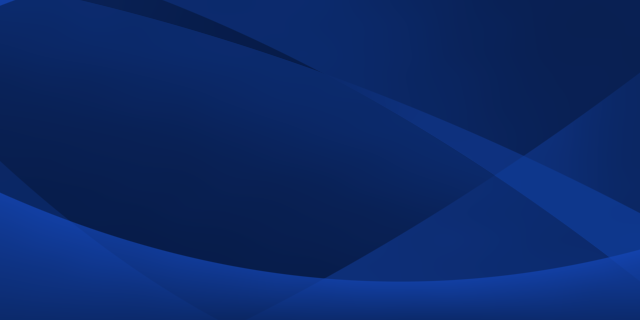
Write a Shadertoy shader that draws this background.

```glsl
// Overlapping translucent navy blue sheets with broad curved edges.

// Parabolic edges: start x, start y, slope, bend (canvas is 2 wide, 1 high)
const vec4 WAVE_EDGE  = vec4(1.25, 0.120, 0.0, 0.178);
const vec4 RISE_EDGE  = vec4(0.768, 0.0, 0.502, 0.102);
const vec4 SHALLOW_EDGE = vec4(0.247, 1.0, -0.238, -0.081);
const vec4 STEEP_EDGE = vec4(0.508, 1.0, -0.391, -0.133);
const vec4 LEFT_EDGE  = vec4(0.0, 0.497, -0.919, 0.279);
const vec4 CORNER_EDGE = vec4(0.0, 0.982, 0.38, 0.0);

const vec3 NIGHT  = vec3(0.026, 0.110, 0.290);
const vec3 NAVY   = vec3(0.034, 0.125, 0.325);
const vec3 INDIGO = vec3(0.045, 0.165, 0.425);
const vec3 ROYAL  = vec3(0.053, 0.185, 0.475);
const vec3 COBALT = vec3(0.055, 0.215, 0.550);
const vec3 BRIGHT = vec3(0.070, 0.245, 0.635);

const float GRAIN = 0.012;

float edgeHeight(vec4 edge, float x) {
    float d = x - edge.x;
    return edge.y + d * (edge.z + d * edge.w);
}

// Antialiased coverage of the area below an edge
float below(vec4 edge, vec2 p) {
    float slope = edge.z + 2.0 * edge.w * (p.x - edge.x);
    float dist = (edgeHeight(edge, p.x) - p.y) / sqrt(1.0 + slope * slope);
    float soft = 0.8 / iResolution.y;
    return smoothstep(-soft, soft, dist);
}

float hash(vec2 p) {
    return fract(sin(dot(p, vec2(127.1, 311.7))) * 43758.5);
}

float noise(vec2 p) {
    vec2 cell = floor(p), f = fract(p);
    f = f * f * (3.0 - 2.0 * f);
    return mix(mix(hash(cell), hash(cell + vec2(1, 0)), f.x),
               mix(hash(cell + vec2(0, 1)), hash(cell + vec2(1, 1)), f.x), f.y);
}

void mainImage(out vec4 fragColor, in vec2 fragCoord) {
    vec2 p = fragCoord / iResolution.xy * vec2(2.0, 1.0);

    float wave = below(WAVE_EDGE, p);
    float rise = below(RISE_EDGE, p);
    float shallow = below(SHALLOW_EDGE, p);
    float steep = below(STEEP_EDGE, p);
    float left = below(LEFT_EDGE, p);

    // Backdrop fading to the upper right
    vec3 color = mix(INDIGO, NAVY, smoothstep(0.9, 1.85, p.x + 0.25 * (p.y - 0.8)));
    vec3 rightSheet = mix(ROYAL, INDIGO * 0.93, smoothstep(1.65, 2.0, p.x));
    color = mix(color, rightSheet, rise);

    // Band between the two falling edges, and the shadow left of their crossing
    vec3 band = mix(INDIGO, ROYAL * 1.04, smoothstep(0.95, 1.35, p.x));
    band = mix(band, COBALT, rise);
    color = mix(color, band, shallow * (1.0 - steep));
    vec3 shadow = mix(NAVY, NIGHT, smoothstep(0.3, 0.75, p.x));
    color = mix(color, shadow, steep * (1.0 - shallow));

    // Large dark body, lit along its upper edge
    float depth = edgeHeight(SHALLOW_EDGE, p.x) - p.y;
    vec3 body = mix(INDIGO, NAVY, smoothstep(0.0, 0.48, depth));
    body = mix(body, NIGHT, smoothstep(0.4, 0.75, depth));
    body = mix(body, mix(ROYAL, INDIGO, smoothstep(1.0, 2.0, p.x)), rise);
    body = mix(body, INDIGO, 0.75 * left);
    color = mix(color, body, shallow * steep);

    // Bright wave along the bottom, fading downward
    float level = clamp(p.y / edgeHeight(WAVE_EDGE, p.x), 0.0, 1.0);
    vec3 swell = mix(INDIGO, BRIGHT, level);
    swell *= 1.0 - 0.07 * (1.0 - left) * (1.0 - rise);
    swell *= 1.0 + 0.06 * (1.0 - steep);
    color = mix(color, swell, wave);

    // Small bright corner and faint mottling
    color = mix(color, BRIGHT, 1.0 - below(CORNER_EDGE, p));
    color *= 1.0 + GRAIN * (2.0 * noise(p * vec2(7.0, 12.0)) - 1.0);

    fragColor = vec4(color, 1.0);
}
```
